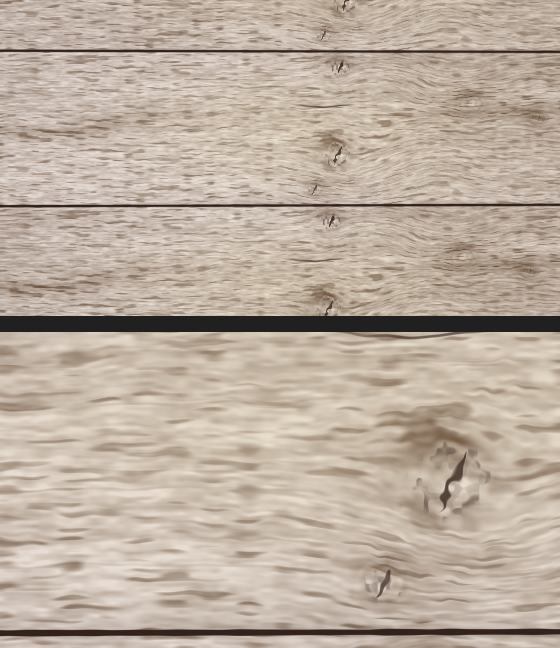
Top, the full canvas; bottom, a detail of the centre.
Write a WebGL 1 fragment shader that draws this texture.

```glsl
precision highp float;
// Pale oak boards laid flat, parted by two thin dark seams. Each board repeats the
// same knots, crack and streak, slid a little sideways and toned on its own.
// Stretched value noise makes the grain; the knots bend its lines around them.
uniform vec2 u_resolution;

#define PITCH 0.492       // board height, in canvas heights
#define FIRST_SEAM 0.1605 // depth of the upper seam from the top
#define SLIDE 0.028       // sideways shift from board to board
#define SEAM_HALF 0.0029  // half width of a seam
#define PALE vec3(0.862, 0.822, 0.785)
#define BROWN vec3(0.59, 0.515, 0.45)
#define CRACK_COLOR vec3(0.25, 0.18, 0.15)
#define SEAM_COLOR vec3(0.20, 0.13, 0.11)
#define GRAIN 0.80        // contrast of the fine grain
#define PORES 0.75        // darkness of the short pores

float hash(vec2 p) {
  vec3 q = fract(p.xyx * 0.1031);
  q += dot(q, q.yzx + 33.33);
  return fract((q.x + q.y) * q.z);
}

float noise(vec2 p) {
  vec2 i = floor(p), f = fract(p);
  f = f * f * (3.0 - 2.0 * f);
  return mix(mix(hash(i), hash(i + vec2(1.0, 0.0)), f.x),
             mix(hash(i + vec2(0.0, 1.0)), hash(i + 1.0), f.x), f.y);
}

float fbm(vec2 p) {
  float sum = 0.0, amp = 0.5;
  for (int i = 0; i < 4; i++) {
    sum += amp * noise(p);
    p = p * 2.03 + 17.3;
    amp *= 0.5;
  }
  return sum;
}

// Soft bump of height 1 at the centre
float bump(vec2 p, vec2 center, vec2 size) {
  vec2 d = (p - center) / size;
  return exp(-dot(d, d));
}

// Tapered stroke through the origin along a unit direction
float stroke(vec2 d, vec2 dir, float len, float width) {
  float along = abs(dot(d, dir)) / len;
  float w = width * (1.0 - 0.8 * smoothstep(0.2, 1.0, along));
  float across = abs(d.x * dir.y - d.y * dir.x);
  return (1.0 - smoothstep(0.5 * w, w + 0.05, across)) * (1.0 - smoothstep(0.8, 1.0, along));
}

// Bends the grain line, shades rings and halo, and breaks up the heart and its rim
void knot(vec2 p, vec2 center, float r, float split, float width,
          inout float line, inout float tone, inout float crack) {
  vec2 d = (p - center) / r;
  d += 0.35 * (vec2(noise(p * 90.0), noise(p * 90.0 + 31.0)) - 0.5);
  float e = dot(d * vec2(0.85, 1.0), d * vec2(0.85, 1.0));
  line -= 0.5 * (p.y - center.y) * exp(-0.22 * e);
  float rings = 0.5 + 0.5 * cos(12.0 * sqrt(e));
  tone -= 0.24 * rings * exp(-0.6 * e) + 0.20 * exp(-0.2 * e);
  tone += 0.34 * exp(-1.6 * e);
  tone -= 0.42 * bump(d, vec2(-0.3, -1.1), vec2(1.4, 0.45));
  float heart = stroke(d, vec2(0.42, -0.907), 0.9, width);
  float bits = smoothstep(0.50, 0.72, noise(p * vec2(150.0, 125.0) + 5.0));
  float rim = exp(-pow((sqrt(e) - 0.85) / 0.14, 2.0));
  crack = max(crack, split * max(heart, bits * max(0.55 * rim, 3.0 * width * exp(-1.5 * e))));
}

void main() {
  vec2 uv = gl_FragCoord.xy / u_resolution.y;
  float aa = 1.0 / u_resolution.y;
  float depth = 1.0 - uv.y;

  // Board number and place within it, measured down from its upper seam
  float pitch = PITCH - 0.0045 * uv.x;
  float row = (depth - FIRST_SEAM - 0.002 * uv.x) / pitch;
  float board = floor(row);
  vec2 p = vec2(uv.x + SLIDE * board, fract(row) * pitch);

  // Grain line: calm on the left, slanting and swirling to the right of the knots
  float swirl = smoothstep(1.0, 1.45, p.x);
  float line = p.y + mix(0.022, 0.05, swirl) * (fbm(p * vec2(2.2, 4.0)) - 0.5);
  line += 0.004 * (noise(p * vec2(18.0, 24.0)) - 0.5);
  line += 0.003 * (noise(p * vec2(48.0, 70.0)) - 0.5);
  line += 0.35 * (p.x - 1.25) * bump(p, vec2(1.25, 0.36), vec2(0.2, 0.12));
  line -= 0.35 * (p.x - 1.33) * bump(p, vec2(1.33, 0.09), vec2(0.18, 0.08));
  float tone = 0.72, crack = 0.0;
  knot(p, vec2(1.076, 0.051), 0.024, 0.95, 0.20, line, tone, crack);
  knot(p, vec2(1.067, 0.329), 0.039, 0.85, 0.09, line, tone, crack);
  knot(p, vec2(0.995, 0.437), 0.019, 0.75, 0.18, line, tone, crack);
  knot(p, vec2(1.490, 0.165), 0.027, 0.00, 0.10, line, tone, crack);
  knot(p, vec2(1.706, 0.208), 0.016, 0.35, 0.10, line, tone, crack);

  // Growth bands, crisp short fibres, thin broken pores and long dark veins
  vec2 g = vec2(p.x, line + 2.0);
  float fine = noise(g * vec2(24.0, 180.0));
  float fibre = noise(g * vec2(55.0, 270.0) + 7.0);
  tone += 0.32 * (fbm(g * vec2(1.6, 26.0)) - 0.47);
  tone += GRAIN * (0.5 * fine + 0.5 * fibre - 0.5);
  tone += 0.16 * (noise(p * vec2(110.0, 210.0)) - 0.5);
  float pore = noise(g * vec2(27.0, 200.0) + 53.0);
  float patches = 0.5 + 0.6 * noise(g * vec2(2.5, 12.0) + 11.0);
  tone -= PORES * patches * smoothstep(0.58, 0.90, pore);
  float vein = abs(noise(g * vec2(1.6, 46.0) + 91.0) - 0.5);
  tone -= 0.30 * fine * (1.0 - smoothstep(0.0, 0.07, vein));

  // Dark streak that fades out in the middle of the board
  float streakY = 0.252 - 0.045 * smoothstep(0.1, 0.7, p.x) - 0.015 * swirl;
  float reach = 1.0 - smoothstep(0.3, 0.75, p.x) + smoothstep(1.2, 1.5, p.x);
  float offset = p.y - streakY + 0.012 * (noise(p * vec2(9.0, 12.0)) - 0.5);
  tone -= reach * (0.24 * exp(-pow(offset / 0.035, 2.0))
                 + 0.35 * fine * exp(-pow(offset / 0.006, 2.0)));

  // Broad light, board tone and worn patches
  tone += 0.24 * bump(uv, vec2(0.6, 0.45), vec2(0.75, 0.55)) - 0.12;
  tone += 0.09 * (hash(vec2(board + 5.0, 3.0)) - 0.5);
  tone += 0.30 * (fbm(p * vec2(2.0, 6.0) + board * 9.0 + 40.0) - 0.47);
  vec3 color = mix(BROWN, PALE, clamp(tone, -0.6, 1.15));
  float warm = bump(p, vec2(0.95, 0.25), vec2(0.5, 0.2)) + 0.35 * swirl;
  color *= mix(vec3(1.0, 0.995, 1.01), vec3(1.005, 0.995, 0.955), warm);

  // Long hairline crack above the large knot
  float crackY = 0.164 + 0.012 * smoothstep(0.87, 1.02, p.x)
               - 0.009 * smoothstep(1.02, 1.14, p.x);
  crackY += 0.003 * (noise(p.xx * vec2(40.0, 0.0)) - 0.5);
  float taper = smoothstep(0.87, 1.03, p.x) * (1.0 - smoothstep(1.07, 1.15, p.x));
  float hair = 1.0 - smoothstep(0.0005, 0.0013 + aa, abs(p.y - crackY));
  color = mix(color, CRACK_COLOR, max(crack, 0.7 * taper * hair));

  // Seam with a ragged edge, a soft shadow and a pale lower lip
  float edge = min(p.y, pitch - p.y);
  float halfWidth = SEAM_HALF * (0.85 + 0.3 * noise(uv * vec2(45.0, 3.0)));
  color *= 1.0 - 0.18 * exp(-edge / 0.005);
  color += 0.05 * exp(-pow((p.y - 0.008) / 0.0025, 2.0));
  color = mix(SEAM_COLOR, color, smoothstep(halfWidth - aa * 0.5, halfWidth + aa, edge));
  gl_FragColor = vec4(clamp(color, 0.0, 1.0), 1.0);
}
```
